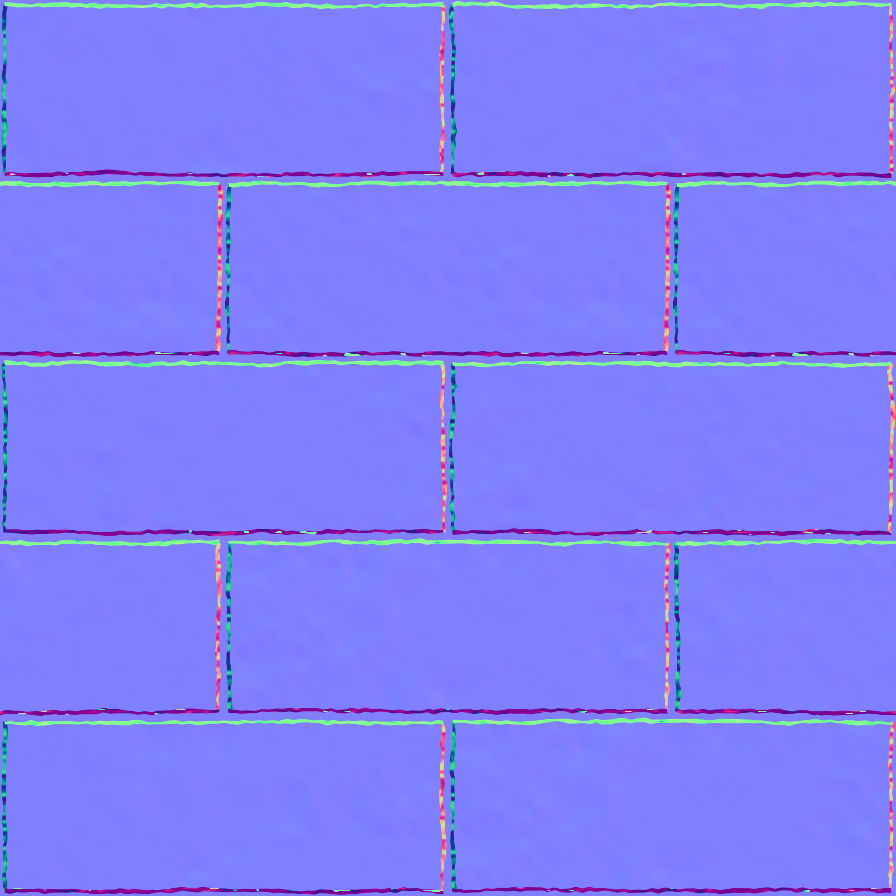
A WebGL 1 fragment shader for this texture map:

```glsl
precision highp float;
// Tangent-space normal map of a running-bond brick wall, two bricks by five rows.
// Each brick is a box whose four ragged edges carry steep outward normals,
// jittered along the edge by value noise; faces have a very faint relief.

#define BRICKS vec2(2.0, 5.0)      // bricks across, rows down
#define JOINT vec2(0.0052, 0.0058) // half width of the mortar joint
#define LINE 0.0020                // half width of an edge line
#define WANDER 0.0016              // slow drift of an edge
#define RAGGED 0.0010              // fine roughness of an edge
#define STEEP 6.0                  // slope of the edges
#define CHIP 9.0                   // sideways slope on upright edges
#define FLECK 7.0                  // sideways slope on level edges
#define RELIEF 0.05                // slope of the face relief

uniform vec2 u_resolution;

float hash(vec2 p) {
  vec3 q = fract(p.xyx * 0.1031);
  q += dot(q, q.yzx + 33.33);
  return fract((q.x + q.y) * q.z);
}

// Value noise from -1 to 1
float noise(vec2 p) {
  vec2 i = floor(p);
  vec2 f = fract(p);
  f = f * f * (3.0 - 2.0 * f);
  float low = mix(hash(i), hash(i + vec2(1.0, 0.0)), f.x);
  float high = mix(hash(i + vec2(0.0, 1.0)), hash(i + vec2(1.0, 1.0)), f.x);
  return 2.0 * mix(low, high, f.y) - 1.0;
}

// Coverage of a ragged line at distance d, running along t
float raggedLine(float d, float t, float seed, float px) {
  float drift = WANDER * noise(vec2(t * 24.0, seed))
              + RAGGED * noise(vec2(t * 130.0, seed + 7.0));
  float halfWidth = LINE * (1.0 + 0.35 * noise(vec2(t * 70.0, seed + 3.0)));
  return 1.0 - smoothstep(halfWidth - 0.5 * px, halfWidth + 0.5 * px, abs(d - drift));
}

float faceHeight(vec2 p) {
  return noise(p * 28.0) + 0.5 * noise(p.yx * 61.0 + 9.0);
}

vec3 encodeNormal(vec3 n) {
  return 0.5 + 0.5 * normalize(n);
}

void main() {
  vec2 uv = gl_FragCoord.xy / u_resolution;
  float px = 1.0 / min(u_resolution.x, u_resolution.y);

  // Brick cell: alternate rows shift by half a brick
  vec2 grid = uv * BRICKS;
  float row = floor(grid.y);
  grid.x += 0.5 * mod(row, 2.0);
  vec2 id = vec2(mod(floor(grid.x), BRICKS.x), row);
  vec2 p = (fract(grid) - 0.5) / BRICKS;
  vec2 side = vec2(p.x < 0.0 ? -1.0 : 1.0, p.y < 0.0 ? -1.0 : 1.0);
  vec2 d = abs(p) - (0.5 / BRICKS - JOINT);
  float seed = 10.0 + floor(60.0 * hash(id + 4.0));
  vec2 shifted = p + 3.0 + seed;

  // Faint, patchy relief on the face; the mortar stays flat
  float e = 0.004;
  float h = faceHeight(shifted);
  vec2 slope = vec2(h - faceHeight(shifted + vec2(e, 0.0)),
                    h - faceHeight(shifted + vec2(0.0, e)));
  float patches = smoothstep(-0.5, 0.7, noise(shifted * 9.0));
  float inside = 1.0 - smoothstep(-LINE, LINE, max(d.x, d.y));
  vec3 color = encodeNormal(vec3(slope * RELIEF * (0.4 + patches) * inside * 2.0, 1.0));

  // Upright edges: alternating chips tilt the normal up and down
  float seedX = seed + 11.0 * side.x + 20.0;
  float coverX = raggedLine(d.x, shifted.y, seedX, px);
  coverX *= 1.0 - smoothstep(-px, px, d.y);
  float chip = noise(vec2(shifted.y * 235.0, d.x * 180.0 + seedX));
  vec3 upright = encodeNormal(vec3(side.x * STEEP, chip * CHIP, 0.8));
  color = mix(color, upright, coverX);

  // Level edges: long dashes, rougher along the bottom with a few reversed flecks
  float seedY = seed + 13.0 * side.y + 40.0;
  float coverY = raggedLine(d.y, shifted.x, seedY, px);
  coverY *= 1.0 - smoothstep(-px, px, d.x);
  float dash = noise(vec2(shifted.x * 95.0, d.y * 380.0 + seedY));
  float flip = noise(vec2(shifted.x * 80.0, d.y * 420.0 + seedY + 5.0));
  float rough = side.y < 0.0 ? 1.0 : 0.5;
  float outward = side.y * (1.0 - 1.6 * rough * smoothstep(0.62, 0.85, flip));
  vec3 level = encodeNormal(vec3(dash * dash * dash * FLECK * rough, outward * STEEP, 0.8));
  color = mix(color, level, coverY);

  gl_FragColor = vec4(color, 1.0);
}
```
